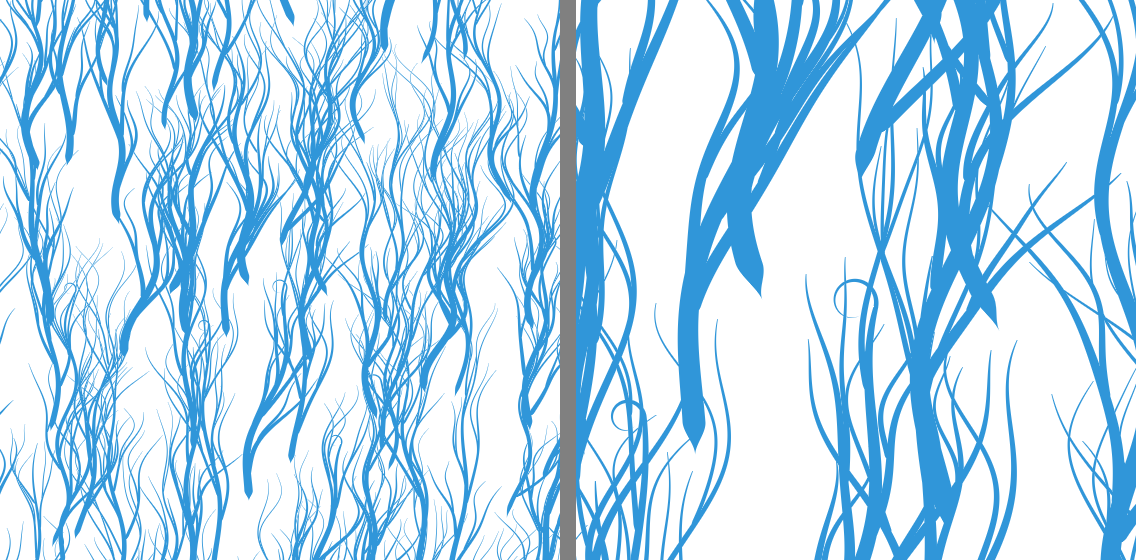
Left, the full canvas; right, a detail of the centre.
This pattern is drawn by a WebGL 2 fragment shader. Its source:

```glsl
#version 300 es
precision highp float;

uniform vec2 u_resolution;
out vec4 outColor;

const vec3 PAPER = vec3(1.0);
const vec3 INK = vec3(0.19, 0.59, 0.85);
const vec2 CELL = vec2(0.115, 0.2);
const int BRANCHES = 6;
const float MAX_HEIGHT = 0.8;
const float MAX_REACH = 0.345;

// Four random values from a cell and a salt
vec4 hash4(vec2 cell, float salt) {
    vec4 q = fract(vec3(cell + 37.0, salt).xyzx * vec4(0.1031, 0.1030, 0.0973, 0.1099));
    q += dot(q, q.wzxy + 33.33);
    return fract((q.xxyz + q.yzzw) * q.zywx);
}

// Paths are vec2(x offset, slope dx/dy) at height h
vec2 stemPath(float h, float lean, float amp, float freq, float phase) {
    float a = freq * h + phase;
    return vec2(lean * h + amp * (sin(a) - sin(phase)), lean + amp * freq * cos(a));
}

// Sideways departure of a branch; bend > 1 turns upward, bend < 1 flares out
vec2 forkPath(float u, float len, float spread, float bend, float phase) {
    float a = 8.0 * u + phase;
    float wave = 0.055 * len;
    float x = spread * u * (bend + (1.0 - bend) * u) + wave * u * sin(a);
    float dx = spread * (bend + 2.0 * (1.0 - bend) * u) + wave * (sin(a) + 8.0 * u * cos(a));
    return vec2(x, dx / len);
}

float taper(float u, float base, float tip) {
    return mix(tip, base, pow(clamp(1.0 - u, 0.0, 1.0), 0.75));
}

// Antialiased coverage of a line, also when thinner than one pixel
float lineInk(float d, float halfWidth, float pixel) {
    float edge = clamp((halfWidth - d) / pixel + 0.5, 0.0, 1.0);
    return min(edge, 2.0 * halfWidth / pixel);
}

float strandInk(float x, vec2 path, float u, float halfWidth, float pixel) {
    if (u <= 0.0 || u >= 1.0) return 0.0;
    float d = abs(x - path.x) / sqrt(1.0 + path.y * path.y);
    return lineInk(d, halfWidth * smoothstep(0.0, 0.05, u), pixel);
}

// Thin spiral hook that continues a stem beyond its tip
float curlInk(vec2 p, float slope, float radius, float halfWidth, float pixel) {
    vec2 tangent = normalize(vec2(slope, 1.0));
    vec2 outward = vec2(tangent.y, -tangent.x);
    vec2 q = p + radius * outward;
    float angle = atan(dot(q, tangent), dot(q, outward));
    angle = angle < 0.0 ? angle + 6.2832 : angle;
    float fade = clamp(1.0 - angle / 5.4, 0.0, 1.0);
    float d = abs(length(q) - radius * (1.0 - 0.06 * angle));
    return lineInk(d, halfWidth * fade, pixel);
}

// One stem with forking branches and twigs, rooted at the origin
float plantInk(vec2 p, vec2 cell, float pixel) {
    vec4 shape = hash4(cell, 1.7);
    vec4 style = hash4(cell, 5.3);
    float height = mix(0.32, 0.5, shape.x);
    float lean = mix(-0.14, 0.27, shape.y);
    float amp = mix(0.006, 0.016, shape.z);
    float freq = mix(20.0, 33.0, shape.w);
    float phase = 6.2832 * style.x;
    float base = mix(0.004, 0.0085, style.y);
    bool curled = style.z > 0.78;
    float tip = curled ? 0.0014 : 0.0003;

    vec2 stem = stemPath(p.y, lean, amp, freq, phase);
    float u = p.y / height;
    float ink = strandInk(p.x, stem, u, taper(u, base, tip), pixel);
    if (curled) {
        vec2 top = stemPath(height, lean, amp, freq, phase);
        float radius = mix(0.010, 0.016, style.w);
        ink = max(ink, curlInk(p - vec2(top.x, height), top.y, radius, tip, pixel));
    }

    for (int i = 0; i < BRANCHES; i++) {
        vec4 r = hash4(cell, 11.0 + 3.1 * float(i));
        float t = 0.06 + 0.82 * (float(i) + r.x) / float(BRANCHES);
        float start = t * height;
        float len = mix(0.13, 0.25, r.y);
        float v = (p.y - start) / len;
        if (v <= 0.0 || v >= 1.1) continue;

        float side = (i & 1) == 0 ? 1.0 : -1.0;
        float spread = side * mix(0.025, 0.085, r.z);
        float bend = 1.7 * r.w;
        float width = max(0.0018, 0.72 * taper(t, base, tip));
        vec2 branch = stem + forkPath(v, len, spread, bend, 6.2832 * r.x);
        ink = max(ink, strandInk(p.x, branch, v, taper(v, width, 0.0002), pixel));

        float w = (v - 0.35) / 0.7;
        vec2 twig = branch + forkPath(w, 0.7 * len, -0.55 * spread, 1.0 - 0.5 * r.w, 6.2832 * r.z);
        ink = max(ink, strandInk(p.x, twig, w, taper(w, 0.6 * width, 0.0002), pixel));
    }
    return ink;
}

void main() {
    float pixel = 1.0 / min(u_resolution.x, u_resolution.y);
    vec2 uv = gl_FragCoord.xy * pixel;
    vec2 home = floor(uv / CELL);

    // Gather every plant that can reach this point
    float ink = 0.0;
    for (int j = -4; j <= 0; j++) {
        for (int i = -3; i <= 3; i++) {
            vec2 cell = home + vec2(i, j);
            vec2 p = uv - (cell + hash4(cell, 0.4).xy) * CELL;
            if (p.y < 0.0 || p.y > MAX_HEIGHT || abs(p.x) > MAX_REACH) continue;
            ink = max(ink, plantInk(p, cell, pixel));
        }
    }
    outColor = vec4(mix(PAPER, INK, ink), 1.0);
}
```
